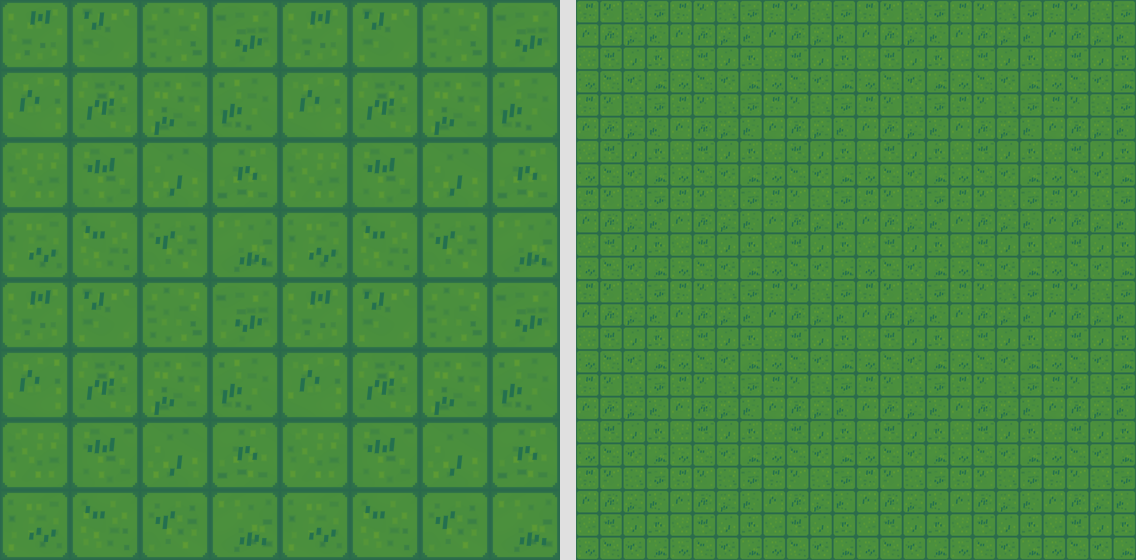
Left, the tile; right, the same tile 3 across and 3 down.
Give the GLSL for this pattern, as a WebGL 2 fragment shader.

```glsl
#version 300 es
precision highp float;
// Grass tiles, eight by eight, with pixel tufts and notched dark green borders.

uniform vec2 u_resolution;
out vec4 fragColor;

vec3 hash3(vec3 seed) {
    vec3 v = fract(seed * vec3(0.1031, 0.1130, 0.0973) + 0.17);
    v += dot(v, v.yxz + 33.33);
    return fract((v.xxy + v.yxx) * v.zyx);
}

// Coverage of a rectangle with an edge of the given softness.
float rectangle(vec2 offset, vec2 extent, float softness) {
    vec2 outside = abs(offset) - extent;
    return 1.0 - smoothstep(-softness, softness, max(outside.x, outside.y));
}

// Square specks, one per slot of a jittered four by four layout.
vec3 addSpecks(vec3 color, vec2 p, vec2 tile, float edge) {
    for (int i = 0; i < 16; i++) {
        vec3 place = hash3(vec3(tile, float(i) + 3.0));
        vec3 look = hash3(vec3(tile + 7.0, float(i) + 29.0));
        vec2 slot = vec2(i % 4, i / 4);
        vec2 offset = p - 0.11 - 0.195 * (slot + 0.2 + 0.6 * place.xy);
        if (place.z < 0.36) {
            float speck = rectangle(offset, vec2(0.036, 0.044), edge + 0.006);
            color = mix(color, vec3(0.37, 0.61, 0.20), speck * (0.35 + 0.6 * look.x));
        } else if (place.z < 0.78) {
            vec2 extent = vec2(0.036 + 0.028 * step(0.65, look.y), 0.036);
            float speck = rectangle(offset, extent, edge + 0.022 * look.z);
            color = mix(color, vec3(0.21, 0.48, 0.28), speck * (0.3 + 0.6 * look.x));
        }
    }
    return color;
}

// A loose row of upright blades; a few tiles stay bare.
vec3 addBlades(vec3 color, vec2 p, vec2 tile, float edge) {
    vec3 tuft = hash3(vec3(tile + 13.0, 61.0));
    int count = tuft.z < 0.14 ? 0 : 2 + int(tuft.z * 2.9);
    vec2 center = vec2(0.3, 0.26) + tuft.xy * vec2(0.3, 0.48);
    for (int i = 0; i < count; i++) {
        vec3 blade = hash3(vec3(tile + 19.0, float(i) + 83.0));
        vec2 offset = p - center - vec2(0.105 * float(i) - 0.1, 0.2 * blade.x - 0.1);
        offset.x -= 0.1 * offset.y;
        vec2 extent = vec2(0.03, 0.05 + 0.045 * step(0.6, blade.y));
        color = mix(color, vec3(0.14, 0.44, 0.31), rectangle(offset, extent, edge));
    }
    return color;
}

void main() {
    vec2 grid = gl_FragCoord.xy / u_resolution * 8.0;
    vec2 tile = mod(floor(grid), 4.0);
    vec2 p = fract(grid);
    float edge = 6.0 / min(u_resolution.x, u_resolution.y);

    // Turf with a faint wrapping mottle.
    vec2 wave = 1.5707963 * grid;
    float mottle = sin(3.0 * wave.x + 2.0 * sin(2.0 * wave.y)) * sin(5.0 * wave.y + sin(3.0 * wave.x));
    vec3 color = vec3(0.29, 0.56, 0.24) + 0.006 * mottle * vec3(1.0, 0.7, -0.4);
    color = addSpecks(color, p, tile, edge);
    color = addBlades(color, p, tile, edge);

    // Border lines and stepped blocks where they cross.
    vec2 border = 0.5 - abs(p - 0.5);
    float line = 1.0 - smoothstep(-edge, edge, min(border.x, border.y) - 0.042);
    float block = max(rectangle(border, vec2(0.102, 0.07), edge), rectangle(border, vec2(0.07, 0.102), edge));
    float core = 1.0 - smoothstep(0.012, 0.03, min(border.x, border.y));
    vec3 borderColor = mix(vec3(0.18, 0.44, 0.29), vec3(0.17, 0.415, 0.30), core);
    color = mix(color, borderColor, max(line, block));

    fragColor = vec4(color, 1.0);
}
```
